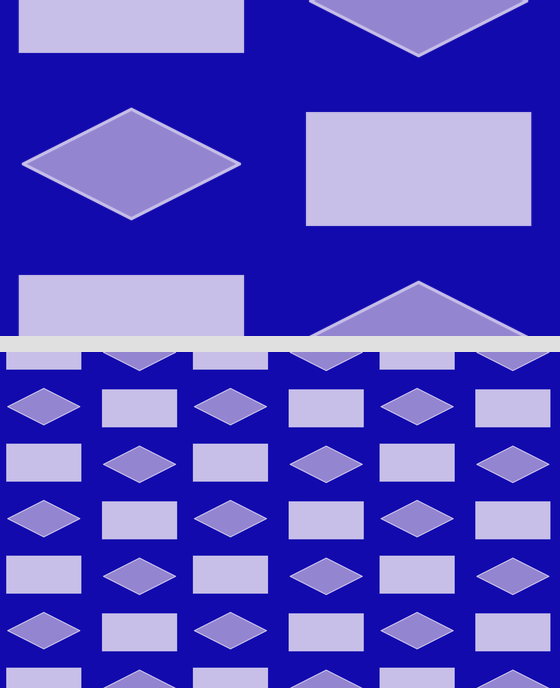
Top: one tile. Bottom: repeated 3 by 3.
Reproduce this pattern procedurally as a Shadertoy shader.

```glsl
// Checkerboard of flat pale rectangles and outlined lilac diamonds on deep blue.
// A 2 x 2 lattice wraps on both axes; each cell picks its shape by parity and
// draws it with a signed distance function, in units of the canvas height.

const vec2  REPEATS     = vec2(2.0, 2.0);         // even counts keep the checker seamless
const vec2  CANVAS      = vec2(1.6623, 1.0);      // canvas proportions
const vec2  RECT_HALF   = vec2(0.3345, 0.1696);
const vec2  DIAMOND_HALF = vec2(0.3210, 0.1630);  // centre line of the outline
const float LINE_HALF   = 0.0046;
const vec2  LEFT_NUDGE  = vec2(-0.0255, 0.0120);  // slight hand-placed offsets
const vec2  RIGHT_NUDGE = vec2(-0.0040, -0.0030);

const vec3 BLUE  = vec3(0.07, 0.04, 0.68);
const vec3 PALE  = vec3(0.78, 0.75, 0.91);
const vec3 LILAC = vec3(0.58, 0.52, 0.82);

float sdBox(vec2 p, vec2 halfSize) {
    vec2 d = abs(p) - halfSize;
    return length(max(d, 0.0)) + min(max(d.x, d.y), 0.0);
}

float sdDiamond(vec2 p, vec2 halfSize) {
    p = abs(p);
    // Nearest point on the edge from the side tip to the top tip
    vec2 edge = vec2(-halfSize.x, halfSize.y);
    vec2 fromTip = p - vec2(halfSize.x, 0.0);
    float along = clamp(dot(fromTip, edge) / dot(edge, edge), 0.0, 1.0);
    float side = p.x / halfSize.x + p.y / halfSize.y - 1.0;
    return length(fromTip - edge * along) * sign(side);
}

float coverage(float dist, float pixel) {
    return 1.0 - smoothstep(-0.75 * pixel, 0.75 * pixel, dist);
}

void mainImage(out vec4 fragColor, in vec2 fragCoord) {
    vec2 uv = fragCoord / iResolution.xy;
    float pixel = max(CANVAS.x / iResolution.x, CANVAS.y / iResolution.y);

    // Lattice: rows are centred on the bottom edge and on mid-height
    vec2 grid = uv * REPEATS + vec2(0.0, 0.5);
    vec2 cell = floor(grid);
    vec2 p = (fract(grid) - 0.5) * CANVAS / REPEATS;
    p -= mod(cell.x, 2.0) < 0.5 ? LEFT_NUDGE : RIGHT_NUDGE;

    vec3 color = BLUE;
    if (mod(cell.x + cell.y, 2.0) < 0.5) {
        color = mix(color, PALE, coverage(sdBox(p, RECT_HALF), pixel));
    } else {
        // Rounded outline around a flat fill
        float d = sdDiamond(p, DIAMOND_HALF);
        color = mix(color, PALE, coverage(d - LINE_HALF, pixel));
        color = mix(color, LILAC, coverage(d + LINE_HALF, pixel));
    }
    fragColor = vec4(color, 1.0);
}
```
